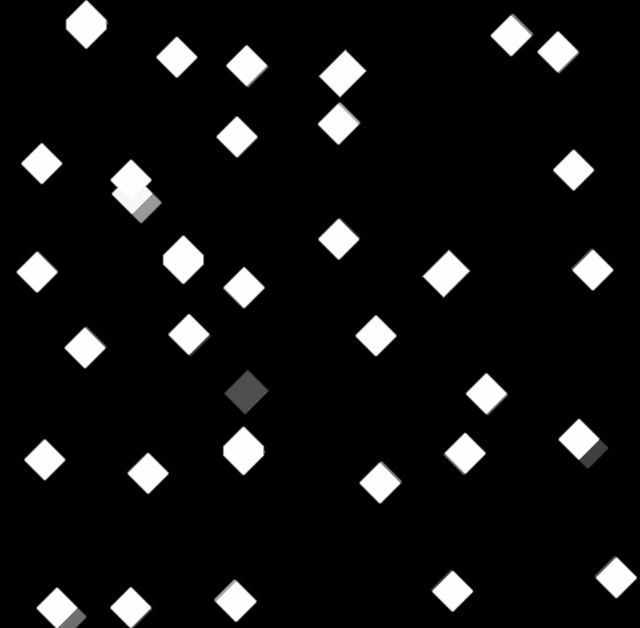
Reproduce this pattern procedurally as a Shadertoy shader.

```glsl
// Scattered white diamonds on black, some stretched or trailed by grey ghosts.

const float GRID = 6.0;        // cells per side
const float RADIUS = 0.0335;   // half diagonal, in canvas heights
const float SOFTNESS = 0.0021; // half width of the edge ramp
const float WHITE = 0.995;

vec2 hash2(vec2 p) {
    vec3 q = fract(vec3(p.xyx) * vec3(0.1031, 0.1030, 0.0973));
    q += dot(q, q.yzx + 33.33);
    return fract((q.xx + q.yz) * q.zy);
}

// Diamond with blunt tips; "along" lengthens one diagonal side, "tall" its height.
float diamondDistance(vec2 p, float radius, float along, float tall) {
    p.y = sign(p.y) * max(abs(p.y) - tall, 0.0);
    vec2 side = abs(vec2(p.x + p.y, p.x - p.y)) * 0.7071;
    float body = max(side.x - along, side.y) - radius * 0.7071;
    float tips = max(abs(p.x), abs(p.y)) - radius * 0.96 - along;
    return max(body, tips);
}

float coverage(float dist, float softness) {
    return 1.0 - smoothstep(-softness, softness, dist);
}

float plainDiamond(vec2 p, float softness) {
    return coverage(diamondDistance(p, RADIUS, 0.0, 0.0), softness);
}

// Gives every cell its own number from 0 to 35, so each rare kind occurs.
float cellKind(vec2 id) {
    return mod(23.0 * id.x + 30.0 * id.y + 5.0, GRID * GRID);
}

// Brightness of one cell's diamond and its ghosts, around its centre.
float diamondGroup(vec2 p, vec2 id, float kind, float softness) {
    vec2 pick = hash2(id + 71.0);
    vec2 shade = hash2(id + 19.0);
    vec2 heading = sign(pick - 0.5);

    bool lone = kind == 3.0;
    bool pile = kind == 4.0;
    bool trailed = kind >= 4.0 && kind < 7.0;
    bool slanted = kind >= 7.0 && kind < 9.0;
    bool upright = kind >= 9.0 && kind < 12.0;

    if (lone) {
        return 0.31 * coverage(diamondDistance(p, RADIUS, 0.003, 0.0), softness);
    }

    // Grey ghost: usually a thin rim, sometimes a long trail
    float reach = trailed ? 0.014 : 0.0025 * shade.x;
    float grey = trailed ? mix(0.25, 0.62, fract(kind * 0.5)) : mix(0.25, 0.8, shade.y);
    vec2 shift = heading * reach;
    float light = 0.0;

    // Pale second diamond under the top one
    if (pile) {
        vec2 below = vec2(0.002, -0.022);
        light = 0.97 * plainDiamond(p - below, softness);
        shift = below + vec2(0.014, -0.014);
        grey = 0.6;
    }
    light = max(light, grey * plainDiamond(p - shift, softness));

    // White diamond on top
    float along = slanted ? 0.006 : 0.0;
    float tall = upright ? 0.006 : 0.0;
    float top = coverage(diamondDistance(p, RADIUS, along, tall), softness);
    return max(light, WHITE * top);
}

void mainImage(out vec4 fragColor, in vec2 fragCoord) {
    vec2 canvas = vec2(iResolution.x / iResolution.y, 1.0);
    vec2 uv = fragCoord / iResolution.y;
    vec2 cellSize = canvas / GRID;
    vec2 home = floor(uv / cellSize);
    float softness = max(SOFTNESS, 0.7 / iResolution.y);

    // Gather the jittered diamonds of this cell and its neighbours
    float light = 0.0;
    for (int y = -1; y <= 1; y++) {
        for (int x = -1; x <= 1; x++) {
            vec2 id = home + vec2(x, y);
            bool outside = min(id.x, id.y) < 0.0 || max(id.x, id.y) >= GRID;
            float kind = cellKind(id);
            bool empty = kind < 3.0;
            if (outside || empty) continue;

            vec2 jitter = (hash2(id + 5.0) - 0.5) * 0.66;
            vec2 centre = (id + 0.5 + jitter) * cellSize;
            light = max(light, diamondGroup(uv - centre, id, kind, softness));
        }
    }
    fragColor = vec4(vec3(light), 1.0);
}
```
